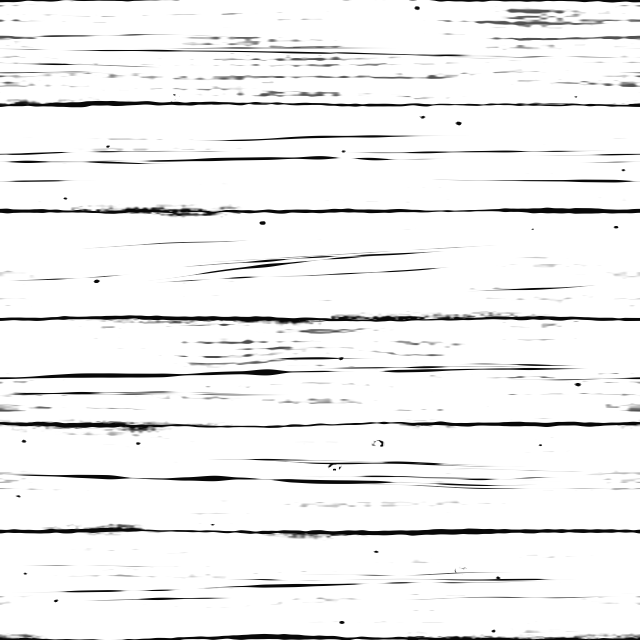
Reproduce this texture procedurally as a Shadertoy shader.

```glsl
// Whitewashed horizontal planks with black seams, tapering cracks, grain and knots.
#define PLANKS 6.0
#define PAINT vec3(1.0)
#define INK vec3(0.03)
#define SEAM_WIDTH 0.0032
#define SEAM_OFFSET 0.0025
#define SMEAR_REACH 0.010
#define MINOR_CRACKS 6
#define MINOR_WIDTH 0.0011
#define JOINT_X 0.51
#define KNOT_CHANCE 0.08

float hash(vec2 p) {
    vec3 q = fract(vec3(p.xyx) * 0.1031);
    q += dot(q, q.yzx + 33.33);
    return fract((q.x + q.y) * q.z);
}

// Value noise that tiles over the unit square; freq is in whole cells.
float noise(vec2 uv, vec2 freq, float seed) {
    vec2 p = uv * freq, i = floor(p), f = fract(p);
    f = f * f * (3.0 - 2.0 * f);
    vec2 a = mod(i, freq) + seed * 37.0;
    vec2 b = mod(i + 1.0, freq) + seed * 37.0;
    return mix(mix(hash(a), hash(vec2(b.x, a.y)), f.x),
               mix(hash(vec2(a.x, b.y)), hash(b), f.x), f.y);
}

float noiseX(float x, float freq, float seed) {
    return noise(vec2(x, 0.0), vec2(freq, 1.0), seed);
}

// Antialiased line coverage; hairlines fade instead of vanishing.
float stroke(float dist, float halfWidth) {
    float px = 1.0 / iResolution.y;
    return clamp(0.5 + (halfWidth - dist) / px, 0.0, 1.0)
         * clamp(2.0 * halfWidth / px, 0.0, 1.0);
}

// Ragged gap between two planks, with dirt rubbed along its sides.
float seam(vec2 uv) {
    float row = round((uv.y - SEAM_OFFSET) * PLANKS);
    float id = mod(row, PLANKS), seed = id + 1.0;
    float wobble = 0.006 * (noiseX(uv.x, 5.0, seed) - 0.5)
                 + 0.002 * (noiseX(uv.x, 48.0, seed) - 0.5);
    float d = uv.y - row / PLANKS - SEAM_OFFSET - wobble;
    float swell = noiseX(uv.x, 7.0, seed + 10.0);
    float ragged = noiseX(uv.x, 90.0, seed + 20.0);
    float gap = stroke(abs(d), SEAM_WIDTH * (0.2 + swell * swell + 0.35 * ragged));

    float side = d > 0.0 ? 1.0 : -1.0;
    float dirt = smoothstep(0.45, 0.9, noiseX(uv.x, 6.0, seed + 40.0 + 9.0 * side));
    if (id == 3.0) { // butt joint: dirt swaps sides
        float along = side * (uv.x - JOINT_X);
        dirt = smoothstep(0.0, 0.01, along) * (1.0 - smoothstep(0.28, 0.42, along));
    }
    float texture1 = 0.6 * noise(uv, vec2(28.0, 256.0), 60.0)
                   + 0.4 * noise(uv, vec2(150.0, 360.0), 61.0);
    float smear = dirt * exp(-abs(d) / SMEAR_REACH) * (0.2 + 1.5 * texture1);
    return max(gap, smoothstep(0.35, 0.95, smear));
}

// Crack that thins toward both ends and wraps around horizontally.
float crack(vec2 uv, vec2 center, float halfLength, float slope, float width, float seed) {
    float dx = fract(uv.x - center.x + 0.5) - 0.5;
    float taper = max(0.0, 1.0 - dx * dx / (halfLength * halfLength));
    float bend = 0.005 * (noiseX(uv.x, 8.0, seed) - 0.5);
    float halfWidth = width * taper * (1.7 * noiseX(uv.x, 24.0, seed + 3.0) - 0.1);
    return stroke(abs(uv.y - center.y - slope * dx - bend), max(halfWidth, 0.0));
}

float cracks(vec2 uv, float id, vec4 style) {
    float middle = (id + 0.5) / PLANKS;
    float ink = crack(uv, vec2(0.42, middle), style.w, style.z, style.y, 70.0 + id);
    for (int j = 0; j < MINOR_CRACKS; j++) {
        vec2 key = vec2(id * 13.0 + 5.0, float(j) * 7.0 + 2.0);
        vec2 center = vec2(hash(key), middle + 0.07 * (hash(key + 31.0) - 0.5));
        float halfLength = mix(0.07, 0.26, hash(key + 57.0));
        float slope = 0.5 * style.z + 0.02 * (hash(key + 83.0) - 0.5);
        float width = MINOR_WIDTH * (0.4 + hash(key + 11.0));
        ink = max(ink, crack(uv, center, halfLength, slope, width, 80.0 + id * 6.0 + float(j)));
    }
    return ink;
}

// Fine broken streaks, denser on weathered planks.
float grain(vec2 uv, float amount) {
    vec2 warped = uv + vec2(0.0, 0.012 * noise(uv, vec2(6.0, 14.0), 130.0));
    float lines = noise(warped, vec2(6.0, 200.0), 131.0);
    float patches = noise(uv, vec2(5.0, 20.0), 132.0);
    float breaks = noise(warped, vec2(80.0, 320.0), 133.0);
    float value = 0.75 * lines + 0.3 * patches + 0.3 * (breaks - 0.5);
    float threshold = mix(0.88, 0.68, amount);
    return (0.3 + 0.5 * amount) * smoothstep(threshold, threshold + 0.25, value);
}

// Scattered nail holes and small broken ring knots.
float knots(vec2 uv) {
    vec2 grid = vec2(16.0, 24.0), cell = floor(uv * grid);
    vec2 jitter = vec2(hash(cell + 141.0), hash(cell + 167.0)) - 0.5;
    vec2 q = (uv - (cell + 0.5 + 0.4 * jitter) / grid) * vec2(0.6, 1.0);
    float rough = noise(uv, vec2(220.0), 140.0);
    float pick = hash(cell + 193.0);
    float r = length(q) + 0.0015 * (rough - 0.5);
    float hole = stroke(r, mix(0.0012, 0.0028, hash(cell + 211.0)));
    float ring = stroke(abs(r - 0.005), 0.0012) * smoothstep(0.35, 0.7, rough);
    return pick < KNOT_CHANCE ? (pick < 0.25 * KNOT_CHANCE ? ring : hole) : 0.0;
}

void mainImage(out vec4 fragColor, in vec2 fragCoord) {
    vec2 uv = fragCoord / iResolution.xy;
    // Plank styles, bottom up: grain, crack width, crack slope, crack half length.
    vec4 styles[6] = vec4[6](
        vec4(0.15, 0.0016, 0.020, 0.45), vec4(0.10, 0.0032, -0.020, 0.42),
        vec4(0.85, 0.0034, 0.014, 0.50), vec4(0.15, 0.0018, 0.110, 0.19),
        vec4(0.00, 0.0018, 0.012, 0.28), vec4(0.80, 0.0010, -0.015, 0.45));
    float id = mod(floor((uv.y - SEAM_OFFSET) * PLANKS), PLANKS);
    vec4 style = styles[int(id)];
    float ink = max(max(seam(uv), cracks(uv, id, style)), max(grain(uv, style.x), knots(uv)));
    fragColor = vec4(mix(PAINT, INK, ink), 1.0);
}
```
